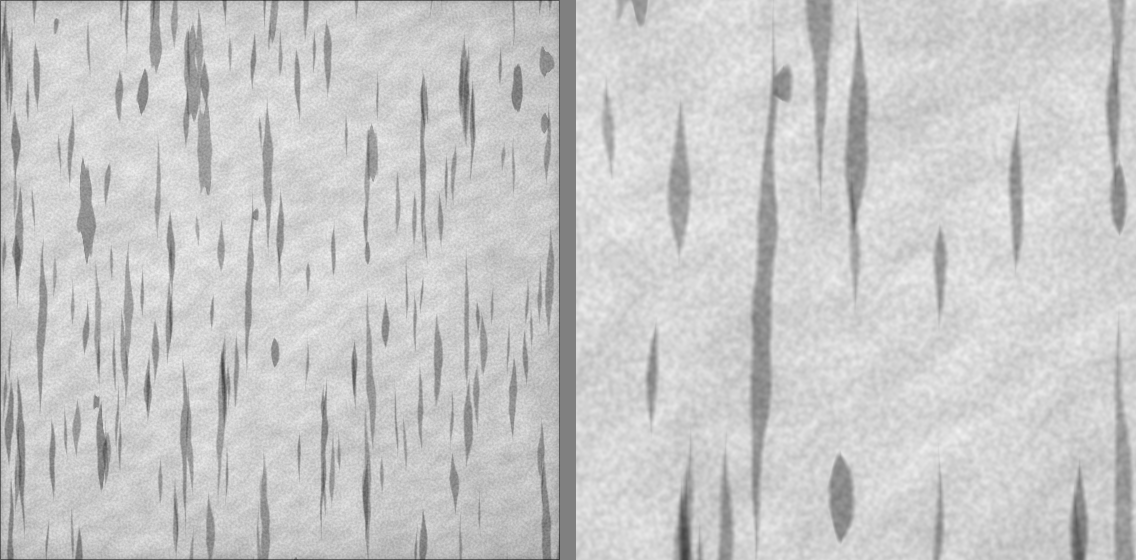
Left, the full canvas; right, a detail of the centre.
This texture is drawn by a WebGL 1 fragment shader. Its source:

```glsl
precision highp float;
// Pale mottled grey paper scattered with dark, upright, spindle-shaped flecks.

#define PAPER_TONE 0.835
#define CLOUD_DEPTH 0.085
#define GRAIN_DEPTH 0.085
#define FLECK_DEPTH 0.31
#define EDGE_SOFTNESS 0.0021
#define MAX_LEAN 0.045
#define RAGGEDNESS 0.55
#define CLUMP_SHARE 0.10
#define VIGNETTE 0.075
#define BORDER_DEPTH 0.50

uniform vec2 u_resolution;

float hash(vec2 p) {
  vec3 q = fract(p.xyx * vec3(0.1031, 0.1030, 0.0973));
  q += dot(q, q.yzx + 33.33);
  return fract((q.x + q.y) * q.z);
}

vec2 gradientAt(vec2 cell) {
  float angle = 6.2832 * hash(cell + 17.0);
  return vec2(cos(angle), sin(angle));
}

float gradientNoise(vec2 p) {
  vec2 i = floor(p), f = p - i;
  vec2 u = f * f * f * (f * (f * 6.0 - 15.0) + 10.0);
  vec2 e = vec2(1.0, 0.0);
  float low = mix(dot(gradientAt(i), f),
                  dot(gradientAt(i + e), f - e), u.x);
  float high = mix(dot(gradientAt(i + e.yx), f - e.yx),
                   dot(gradientAt(i + 1.0), f - 1.0), u.x);
  return mix(low, high, u.y);
}

// Coverage of one spindle; d is the offset from its centre.
float fleck(vec2 d, float halfWidth, float halfLength, vec2 id) {
  float lean = (hash(id + 3.1) * 2.0 - 1.0) * MAX_LEAN;
  float clump = step(1.0 - CLUMP_SHARE, hash(id + 5.7));
  halfWidth *= 1.0 + 0.9 * clump;
  halfLength *= 1.0 - 0.4 * clump;

  // Slow bend, uneven ends, and teeth where columns stop short.
  float seed = hash(id + 9.3) * 90.0;
  d.x -= lean * d.y + 0.005 * gradientNoise(vec2(seed, d.y * 13.0));
  float skew = (hash(id + 7.9) - 0.5) * 0.6;
  float teeth = gradientNoise(vec2(d.x * 95.0 + seed, seed + 0.37));
  float reach = halfLength * (1.0 + skew * sign(d.y));
  reach *= 1.0 + RAGGEDNESS * (1.0 + clump) * teeth;
  float t = abs(d.y) / max(reach, 0.004);

  float swell = 1.0 + RAGGEDNESS * gradientNoise(vec2(d.y * 24.0, seed + 0.5));
  float profile = halfWidth * swell * (1.0 - pow(t, 1.5 + 2.0 * clump));
  return smoothstep(-EDGE_SOFTNESS, EDGE_SOFTNESS, profile - abs(d.x));
}

// Light left by one jittered grid; size is the largest half width and length.
float fleckLayer(vec2 uv, vec2 cellSize, vec2 size, float share, float layer) {
  vec2 home = floor(uv / cellSize);
  float light = 1.0;
  for (int y = -1; y <= 1; y++) {
    for (int x = -1; x <= 1; x++) {
      vec2 cell = home + vec2(float(x), float(y));
      vec2 id = cell + 61.0 * layer + 20.0;
      if (hash(id) > share) continue;
      vec2 jitter = vec2(hash(id + 11.3), hash(id + 23.9));
      vec2 d = uv - (cell + jitter) * cellSize;
      float halfWidth = size.x * mix(0.5, 1.0, hash(id + 31.7));
      float halfLength = size.y * mix(0.5, 1.0, hash(id + 43.1));
      float depth = FLECK_DEPTH * mix(0.8, 1.15, hash(id + 53.3));
      light *= 1.0 - depth * fleck(d, halfWidth, halfLength, id);
    }
  }
  return light;
}

void main() {
  vec2 uv = gl_FragCoord.xy / u_resolution;

  // Soft slanted mottling, in three scales.
  vec2 slant = vec2(uv.x + 0.35 * uv.y, uv.y - 0.45 * uv.x);
  float clouds = 0.5 * gradientNoise(slant * vec2(6.0, 9.0))
               + 0.8 * gradientNoise(slant * vec2(17.0, 34.0) + 7.3)
               + 0.5 * gradientNoise(slant * vec2(40.0, 75.0) + 31.7);
  float tone = PAPER_TONE + CLOUD_DEPTH * clouds;

  // Light falls off to the rim and to the lower right.
  vec2 centred = uv * 2.0 - 1.0;
  tone -= VIGNETTE * (0.5 * dot(centred, centred) + 0.25 * (centred.x - centred.y));

  // Long, medium and hairline flecks.
  float light = fleckLayer(uv, vec2(0.10, 0.28), vec2(0.0088, 0.150), 0.75, 1.0);
  light *= fleckLayer(uv, vec2(0.06, 0.16), vec2(0.0078, 0.080), 0.62, 2.0);
  light *= fleckLayer(uv, vec2(0.05, 0.11), vec2(0.0036, 0.050), 0.45, 3.0);
  tone *= light;

  // Fine grain, turned off the axes.
  vec2 turned = mat2(0.8, 0.6, -0.6, 0.8) * uv;
  tone += GRAIN_DEPTH * (gradientNoise(turned * 210.0)
                       + 0.5 * gradientNoise(turned.yx * 330.0 + 9.1));

  // Thin dark rim with a faint shadow inside it.
  vec2 margin = min(uv, 1.0 - uv);
  float rim = min(margin.x, margin.y);
  tone *= 1.0 - BORDER_DEPTH * (1.0 - smoothstep(0.0005, 0.0028, rim));
  tone *= 1.0 - 0.14 * exp(-rim * 130.0);

  gl_FragColor = vec4(vec3(clamp(tone, 0.0, 1.0)), 1.0);
}
```
